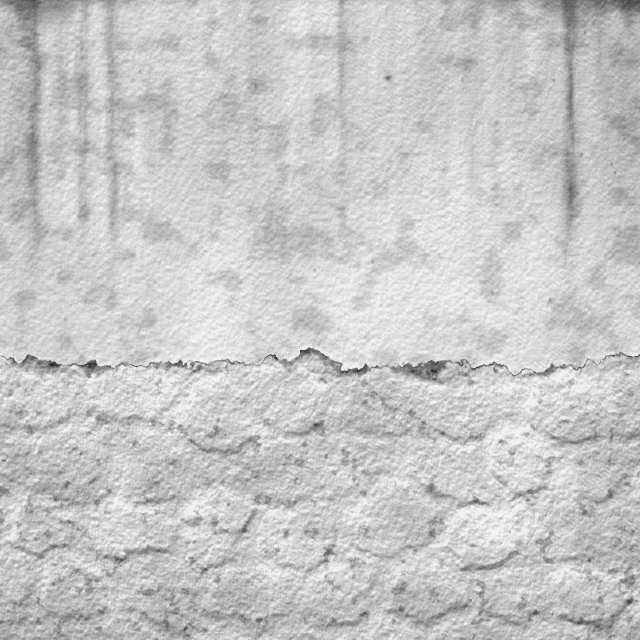
Write a WebGL 2 fragment shader that draws this texture.

```glsl
#version 300 es
precision highp float;
uniform vec2 u_resolution;
out vec4 fragColor;

const float PLASTER_TONE = 0.855;
const float STONE_TONE = 0.81;
const float EDGE_HEIGHT = 0.431;
const float PLASTER_RELIEF = 0.24;
const float STONE_RELIEF = 0.36;
const float LUMP_RELIEF = 0.42;
const float DOME_RELIEF = 0.80;
const float STREAK_DEPTH = 0.17;
const vec2 STONE_GRID = vec2(7.4, 10.0);
const vec2 STONE_OFFSET = vec2(0.065, 0.025);
const vec2 TO_LIGHT = vec2(-0.0012, 0.0032);
const int SPECK_COUNT = 14;

float hash(vec2 p) {
  return fract(sin(dot(p, vec2(127.1, 311.7))) * 43758.5);
}

float noise(vec2 p) {
  vec2 i = floor(p), f = fract(p);
  f = f * f * (3.0 - 2.0 * f);
  return mix(mix(hash(i), hash(i + vec2(1, 0)), f.x),
             mix(hash(i + vec2(0, 1)), hash(i + vec2(1, 1)), f.x), f.y);
}

float fbm(vec2 p) {
  float sum = 0.0, amp = 0.5;
  for (int i = 0; i < 4; i++) {
    sum += amp * noise(p);
    p = mat2(1.6, 1.2, -1.2, 1.6) * p + 7.3;
    amp *= 0.5;
  }
  return sum / 0.9375;
}

// Soft elliptical spot
float blob(vec2 p, vec2 center, vec2 radius) {
  vec2 d = (p - center) / radius;
  return exp(-dot(d, d));
}

float bump(float x, float center, float width) {
  float d = (x - center) / width;
  return exp(-d * d);
}

// Noise lit from above
float relief(vec2 p, float scale) {
  return fbm(p * scale) - fbm((p + TO_LIGHT) * scale);
}

// Rain stain running down from the top to a given height
float streak(vec2 p, float x, float width, float bottom) {
  float wander = (fbm(vec2(x * 90.0, p.y * 14.0)) - 0.5) * 0.012;
  float fade = smoothstep(bottom, bottom + 0.25, p.y);
  float patchy = 0.1 + 1.5 * fbm(vec2(p.x * 110.0, p.y * 18.0));
  return bump(p.x + wander, x, width) * fade * patchy;
}

// Broken lower rim of the plaster
float rimHeight(vec2 p) {
  float y = EDGE_HEIGHT + 0.028 * bump(p.x, 0.487, 0.022) + 0.013 * bump(p.x, 0.43, 0.025);
  y -= 0.007 * bump(p.x, 0.545, 0.025) + 0.012 * bump(p.x, 0.82, 0.05);
  y += 0.013 * bump(p.x, 0.97, 0.05) + 0.012 * bump(p.x, 0.0, 0.07);
  return y + (fbm(p * vec2(62.0, 48.0)) - 0.5) * 0.028;
}

// Staggered rubble cells: x = distance to joint, y = stone id
vec2 stones(vec2 uv) {
  vec2 warp = vec2(fbm(uv * 18.0), fbm(uv * 18.0 + 31.0)) - 0.5;
  vec2 p = (uv - STONE_OFFSET + warp * 0.05) * STONE_GRID;
  float nearest = 9.0, second = 9.0, id = 0.0;
  for (int j = -1; j <= 1; j++) {
    float row = floor(p.y) + float(j);
    float shift = 0.5 * mod(row, 2.0);
    for (int i = -1; i <= 1; i++) {
      vec2 cell = vec2(floor(p.x + shift) + float(i), row);
      vec2 jitter = vec2(hash(cell), hash(cell + 19.7)) - 0.5;
      float d = length(cell + 0.5 + jitter * 0.45 - vec2(shift, 0.0) - p);
      if (d < nearest) { second = nearest; nearest = d; id = hash(cell + 5.1); }
      else second = min(second, d);
    }
  }
  return vec2(second - nearest, id);
}

float dome(vec2 stone) {
  return smoothstep(0.06, 0.32, stone.x) * (0.3 + 0.7 * stone.y);
}

float plasterTone(vec2 p, float grain) {
  float tone = PLASTER_TONE + grain * PLASTER_RELIEF;
  tone += 0.02 - 0.05 * smoothstep(0.55, 0.85, p.y);
  tone -= 0.14 * (fbm(p * vec2(9.0, 7.0)) - 0.47);
  tone -= 0.11 * smoothstep(0.5, 0.75, fbm(p * 30.0 + 3.0));
  tone -= 0.16 * (fbm(vec2(p.x * 42.0, p.y * 4.0)) - 0.45) * smoothstep(0.45, 0.9, p.y);
  tone -= 0.05 * (blob(p, vec2(0.47, 0.66), vec2(0.07, 0.05)) + blob(p, vec2(0.30, 0.72), vec2(0.05, 0.09)));
  // Stains and the dirty top border
  float stain = streak(p, 0.055, 0.011, 0.50) + streak(p, 0.128, 0.010, 0.52);
  stain += streak(p, 0.175, 0.009, 0.48) + 0.8 * streak(p, 0.535, 0.008, 0.66);
  stain += 1.5 * streak(p, 0.890, 0.010, 0.50) + 0.8 * streak(p, 0.938, 0.012, 0.78);
  stain += 0.4 * (streak(p, 0.39, 0.02, 0.62) + streak(p, 0.74, 0.012, 0.55));
  tone -= STREAK_DEPTH * stain;
  float sides = smoothstep(0.72, 1.0, p.x) + smoothstep(0.30, 0.0, p.x);
  float drip = 0.012 + 0.07 * noise(vec2(p.x * 55.0, 2.0)) * sides;
  tone -= (0.10 + 0.25 * sides) * smoothstep(1.0 - drip, 1.01, p.y);
  // Small chips
  for (int i = 0; i < SPECK_COUNT; i++) {
    vec2 at = vec2(hash(vec2(float(i), 1.3)), 0.48 + 0.5 * hash(vec2(float(i), 8.9)));
    tone -= 0.20 * blob(p, at, vec2(0.002, 0.003));
  }
  return tone - 0.4 * blob(p, vec2(0.606, 0.878), vec2(0.005, 0.004));
}

float stoneTone(vec2 p, float grain) {
  vec2 stone = stones(p);
  float slope = dome(stone) - dome(stones(p + TO_LIGHT));
  float tone = STONE_TONE + grain * STONE_RELIEF + relief(p, 62.0) * LUMP_RELIEF;
  tone += clamp(slope * DOME_RELIEF, -0.28, 0.07);
  tone += 0.06 * (stone.y - 0.5) - 0.20 * (fbm(p * 16.0) - 0.46);
  tone -= 0.20 * smoothstep(0.64, 0.80, fbm(p * 65.0));
  tone += 0.05 * smoothstep(0.30, 0.42, p.y) - 0.10 * smoothstep(0.10, 0.0, p.y);
  // Rough dark stone, smooth pale stones and a deep hole
  tone -= 0.09 * blob(p, vec2(0.375, 0.27), vec2(0.06, 0.045));
  tone += 0.07 * (blob(p, vec2(0.545, 0.265), vec2(0.04)) + blob(p, vec2(0.79, 0.165), vec2(0.045, 0.025)));
  return tone - 0.3 * blob(p, vec2(0.675, 0.24), vec2(0.006, 0.012));
}

void main() {
  vec2 uv = gl_FragCoord.xy / u_resolution;
  float grain = relief(uv, 165.0);
  float above = uv.y - rimHeight(uv);
  float tone = mix(stoneTone(uv, grain), plasterTone(uv, grain), smoothstep(-0.001, 0.001, above));
  // Lit lip and the ragged shadow below it
  tone += 0.04 * smoothstep(0.0, 0.003, above) * smoothstep(0.010, 0.003, above);
  float reach = 0.005 + 0.020 * smoothstep(0.35, 0.8, noise(vec2(uv.x * 27.0, 4.0)));
  reach += 0.018 * bump(uv.x, 0.485, 0.03);
  float shadow = smoothstep(0.001, -0.001, above) * smoothstep(-reach, -0.1 * reach, above);
  tone -= shadow * (0.08 + 0.55 * fbm(uv * vec2(75.0, 95.0)));
  // Slight darkening at the sides
  tone -= 0.05 * smoothstep(0.32, 0.5, abs(uv.x - 0.5));
  fragColor = vec4(vec3(clamp(tone, 0.15, 0.94)), 1.0);
}
```
